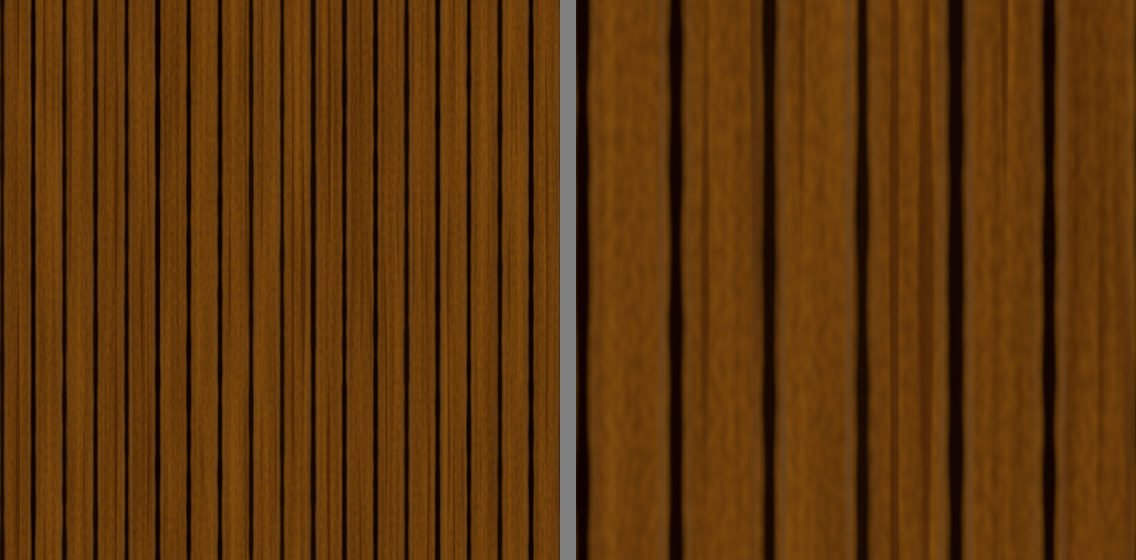
Left, the full canvas; right, a detail of the centre.
A Shadertoy shader for this texture:

```glsl
// Narrow vertical brown wooden slats with streaked grain and dark gaps, tiling.

const float SLATS = 18.0;
const float FIRST_GAP = 0.07;      // position of the first gap, in slat widths
const float GAP_HALF_WIDTH = 0.062;

const vec3 WOOD_LIGHT = vec3(0.47, 0.275, 0.05);
const vec3 WOOD_DARK  = vec3(0.33, 0.17, 0.02);
const vec3 VEIN       = vec3(0.25, 0.11, 0.015);
const vec3 LIP        = vec3(0.40, 0.26, 0.13);
const vec3 GAP        = vec3(0.06, 0.006, 0.0);

float hash(vec2 p) {
    vec3 q = fract(p.xyx * vec3(0.1031, 0.1030, 0.0973));
    q += dot(q, q.yzx + 33.33);
    return fract((q.x + q.y) * q.z);
}

// Dot product of a lattice gradient with the offset; the lattice wraps.
float corner(vec2 cell, vec2 offset, vec2 cells, float seed) {
    float angle = 6.28318 * hash(mod(cell, cells) + seed * 17.3);
    return dot(vec2(cos(angle), sin(angle)), offset);
}

// Gradient noise with a whole number of cells across the canvas.
float noise(vec2 uv, vec2 cells, float seed) {
    vec2 p = uv * cells;
    vec2 i = floor(p);
    vec2 f = p - i;
    vec2 u = f * f * f * (f * (f * 6.0 - 15.0) + 10.0);
    vec2 e = vec2(1.0, 0.0);
    float low  = mix(corner(i, f, cells, seed),
                     corner(i + e.xy, f - e.xy, cells, seed), u.x);
    float high = mix(corner(i + e.yx, f - e.yx, cells, seed),
                     corner(i + e.xx, f - e.xx, cells, seed), u.x);
    return mix(low, high, u.y);
}

// Streaks that run the full height, plus ones that fade along it.
float streaks(vec2 uv, float across, float along, float seed) {
    float steady = noise(vec2(uv.x, 0.0), vec2(across, 1.0), seed);
    float fading = noise(uv, vec2(across, along), seed + 1.0);
    return 0.65 * steady + 0.6 * fading;
}

vec3 woodColor(vec2 uv, float slat) {
    float broad = streaks(uv, 61.0, 2.0, 1.0);
    float fine  = streaks(uv, 131.0, 4.0, 3.0);
    float grain = noise(uv, vec2(210.0, 90.0), 5.0);
    float tone  = 0.2 * (hash(vec2(slat, 41.0)) - 0.5);
    float light = 0.66 + tone + 0.75 * broad + 0.65 * fine + 0.4 * grain;
    vec3 wood = mix(WOOD_DARK, WOOD_LIGHT, clamp(light, 0.0, 1.1));

    // Thin reddish veins
    float vein = smoothstep(0.12, 0.42, streaks(uv, 108.0, 3.0, 7.0));
    return mix(wood, VEIN, 0.6 * vein);
}

// Soft band of the given half width around zero.
float band(float d, float halfWidth, float soft) {
    return 1.0 - smoothstep(halfWidth - soft, halfWidth + soft, abs(d));
}

void mainImage(out vec4 fragColor, in vec2 fragCoord) {
    vec2 uv = fragCoord / iResolution.xy;
    float x = uv.x * SLATS - FIRST_GAP;
    float pixel = SLATS / iResolution.x;
    float slat = mod(floor(x), SLATS);
    float gap = mod(floor(x + 0.5), SLATS);
    float d = x - floor(x + 0.5);

    vec3 color = woodColor(uv, slat);

    // Worn greyish lips on both sides of each gap
    float side = step(0.0, d);
    float wear = mix(0.25, 0.85, hash(vec2(gap, 11.0 + side)));
    wear *= 0.85 + 0.5 * noise(uv, vec2(SLATS, 14.0), 9.0);
    color = mix(color, LIP, wear * band(abs(d) - 0.15, 0.035, max(0.03, pixel)));

    // Shadow beside the gap, then the gap itself with a slightly ragged edge
    float ragged = 0.025 * noise(vec2((gap + 0.37) / SLATS, uv.y), vec2(SLATS, 24.0), 10.0);
    float width = GAP_HALF_WIDTH * mix(0.8, 1.1, hash(vec2(gap, 23.0))) + ragged;
    float depth = mix(0.78, 1.0, hash(vec2(gap, 31.0)));
    color *= 1.0 - 0.4 * band(d, width + 0.035, max(0.04, pixel));
    color = mix(color, GAP, depth * band(d, width, max(0.025, 0.7 * pixel)));

    fragColor = vec4(color, 1.0);
}
```
